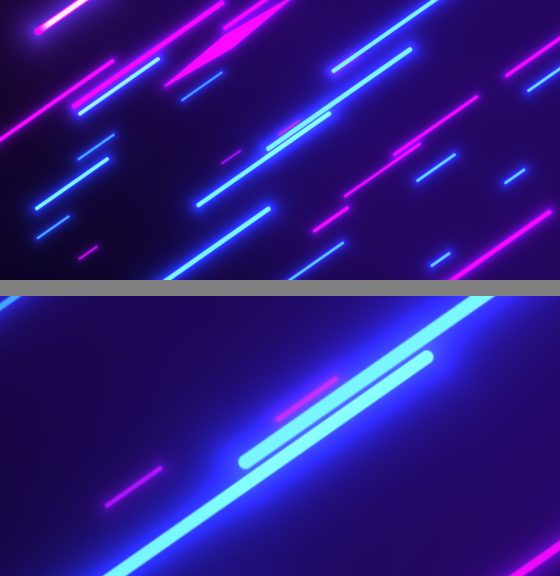
Top, the full canvas; bottom, a detail of the centre.
This background is drawn by a Shadertoy shader. Its source:

```glsl
// Diagonal neon streaks in cyan and magenta glowing over a dark violet gradient
#define COLUMNS 7
#define ROWS 4
#define SLOPE_ANGLE 0.611
#define CYAN_SHARE 0.57
#define HALF_LENGTH vec2(0.035, 0.38)
#define RADIUS vec2(0.0026, 0.0085)
#define GLOW_REACH 0.021
#define HOT_STREAK 21
#define TAPERED_STREAK 23

float hash(float n) {
    return fract(sin(n * 127.1 + 11.7) * 43758.5453);
}

// Distance to a round-ended bar on the x axis; taper thins it toward its tips
float streakDistance(vec2 q, float halfLength, float radius, float taper) {
    float along = clamp(q.x, -halfLength, halfLength);
    float thickness = mix(1.0, 1.0 - 0.88 * abs(along) / halfLength, taper);
    return length(q - vec2(along, 0.0)) - radius * thickness;
}

vec3 backdrop(vec2 p, float aspect) {
    float x = p.x / aspect;
    vec3 color = mix(vec3(0.045, 0.012, 0.14), vec3(0.13, 0.022, 0.36),
                     smoothstep(0.02, 0.72, x + 0.2 * p.y - 0.08));
    // Faint plum tint along the left side
    return color + vec3(0.035, -0.004, 0.02) * p.y * (1.0 - smoothstep(0.0, 0.45, x));
}

void mainImage(out vec4 fragColor, in vec2 fragCoord) {
    float pixel = 1.0 / iResolution.y;
    float aspect = iResolution.x * pixel;
    vec2 p = fragCoord * pixel;
    vec2 axis = vec2(cos(SLOPE_ANGLE), sin(SLOPE_ANGLE));
    vec2 cellSize = vec2(aspect, 1.0) / vec2(COLUMNS, ROWS);
    vec3 color = backdrop(p, aspect);

    // One jittered streak per cell
    for (int i = 0; i < COLUMNS * ROWS; i++) {
        float id = float(i);
        bool hot = i == HOT_STREAK;
        bool tapered = i == TAPERED_STREAK;
        vec2 cell = vec2(i % COLUMNS, i / COLUMNS);
        vec2 jitter = vec2(hash(id), hash(id + 57.0));
        vec2 center = (cell + mix(vec2(0.08), vec2(0.92), jitter)) * cellSize;

        // Size: long streaks tend to be thicker
        float size = fract(id * 0.755 + 0.3);
        float weight = clamp(0.65 * size + 0.6 * hash(id + 113.0) - 0.1, 0.0, 1.0);
        float halfLength = mix(HALF_LENGTH.x, HALF_LENGTH.y, size * size);
        float radius = mix(RADIUS.x, RADIUS.y, weight);
        if (hot) { halfLength = 0.13; radius = 0.014; center = cellSize * vec2(0.85, 3.85); }
        if (tapered) { halfLength = 0.27; radius = 0.027; center = cellSize * vec2(2.85, 3.4); }

        vec2 offset = p - center;
        vec2 q = vec2(dot(offset, axis), dot(offset, vec2(-axis.y, axis.x)));
        float d = streakDistance(q, halfLength, radius, tapered ? 1.0 : 0.0);
        float outside = max(d, 0.0);

        // Colour: cyan with a blue halo, or magenta with a purple halo
        bool cyan = fract(id * 0.618 + 0.15) < CYAN_SHARE && !hot && !tapered;
        vec3 coreColor = cyan ? mix(vec3(0.22, 0.62, 1.0), vec3(0.47, 0.96, 1.0), smoothstep(0.1, 0.6, weight))
                              : mix(vec3(0.68, 0.04, 0.86), vec3(0.98, 0.03, 0.98), smoothstep(0.0, 0.5, weight));
        vec3 haloColor = cyan ? vec3(0.10, 0.22, 1.0) : vec3(0.42, 0.02, 0.65);
        if (hot) haloColor = vec3(0.42, 0.22, 1.0);

        // Halo: tight bloom plus a broad faint haze
        float reach = GLOW_REACH * mix(0.5, 1.2, weight) * (cyan ? 1.0 : 0.7);
        if (hot) reach = GLOW_REACH * 2.2;
        float strength = mix(0.45, 0.85, weight);
        color += haloColor * strength * (exp(-outside / reach) + 0.1 * exp(-outside / (4.0 * reach)));

        // Core, with a white heart on the hot streak
        float softness = max(pixel, 0.002);
        color = mix(color, coreColor, 1.0 - smoothstep(-softness, softness, d));
        if (hot) {
            float heart = 1.0 - smoothstep(-0.009, 0.0, d);
            color = mix(color, vec3(1.0, 0.93, 1.0), heart * smoothstep(-halfLength, -0.6 * halfLength, q.x));
        }
        color = min(color, 1.0);
    }
    fragColor = vec4(color, 1.0);
}
```
